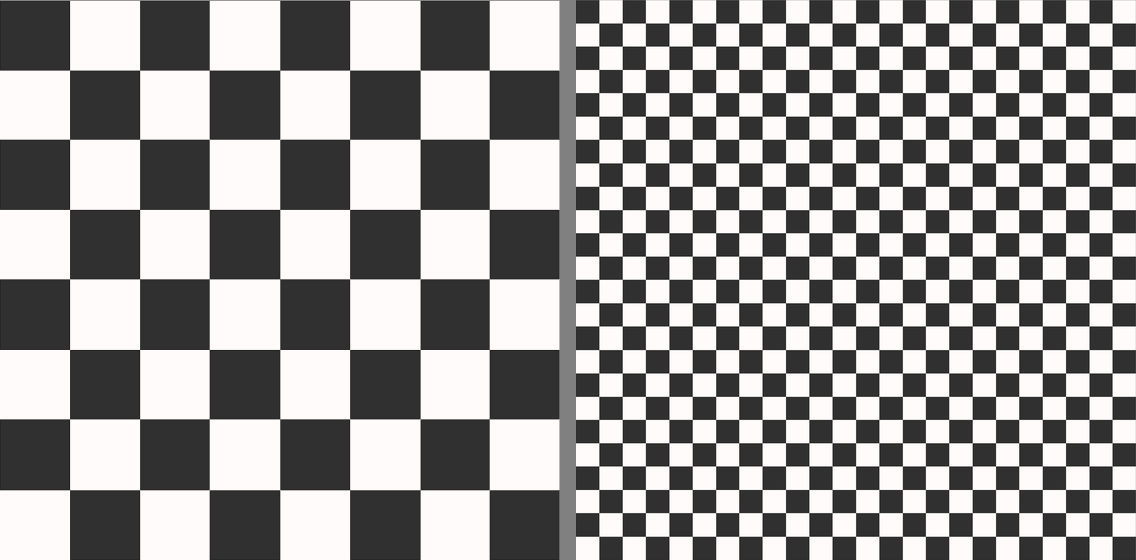
Left, the tile; right, the same tile 3 across and 3 down.
Reproduce this pattern procedurally as a Shadertoy shader.

```glsl
const float CELLS = 8.0;          // squares across and down, even so it tiles
const float EDGE_JITTER = 0.0012; // largest shift of a grid line, in canvas widths
const float EDGE_SOFT = 0.0011;   // half width of the edge blend
const float RIM_WIDTH = 0.0018;   // darker border inside the dark squares
const vec3 LIGHT = vec3(1.0, 0.984, 0.98);
const vec3 DARK = vec3(0.188);
const vec3 RIM = vec3(0.13);

float hash(vec2 p) {
    return fract(sin(dot(p, vec2(127.1, 311.7))) * 43758.5453);
}

// Distance to the nearest grid line; the sign alternates from cell to cell
float stripeDistance(float x, float axis) {
    float line = mod(floor(x * CELLS + 0.5), CELLS);
    float shift = (hash(vec2(line, axis)) * 2.0 - 1.0) * EDGE_JITTER;
    float offset = (fract(x * CELLS + 0.5) - 0.5) / CELLS - shift;
    return mod(line, 2.0) < 0.5 ? offset : -offset;
}

// Positive inside dark squares, negative inside light ones
float checkerDistance(vec2 uv) {
    float across = stripeDistance(uv.x, 1.0);
    float up = stripeDistance(uv.y, 2.0);
    return -sign(across * up) * min(abs(across), abs(up));
}

void mainImage(out vec4 fragColor, in vec2 fragCoord) {
    vec2 uv = fragCoord / iResolution.xy;
    float soft = max(EDGE_SOFT, 0.5 / iResolution.y);
    float d = checkerDistance(uv);

    // Dark square with a thin rim, blended over the light ground
    vec3 ink = mix(RIM, DARK, smoothstep(RIM_WIDTH - soft, RIM_WIDTH + soft, d));
    vec3 color = mix(LIGHT, ink, smoothstep(-soft, soft, d));
    fragColor = vec4(color, 1.0);
}
```
